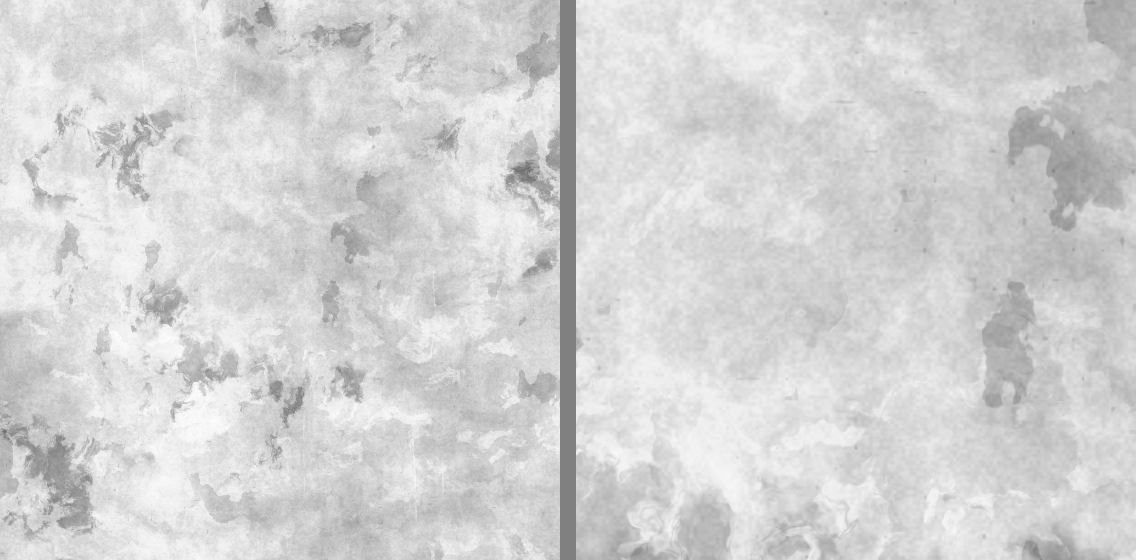
Left, the full canvas; right, a detail of the centre.
Give the GLSL for this texture, as a WebGL 1 fragment shader.

```glsl
precision highp float;
// Weathered pale plaster wall: warped cloud noise and finer mottling set the
// grey tone, then crusty stains, crisp peeled flakes, chalky chips, faint
// scratches and sandy grain are layered over it.

uniform vec2 u_resolution;

float hash(vec2 cell) {
  vec3 h = fract(vec3(cell.xyx) * 0.1031);
  h += dot(h, h.yzx + 33.33);
  return fract((h.x + h.y) * h.z);
}

float noise(vec2 p) {
  vec2 cell = floor(p);
  vec2 f = fract(p);
  f = f * f * (3.0 - 2.0 * f);
  return mix(mix(hash(cell), hash(cell + vec2(1.0, 0.0)), f.x),
             mix(hash(cell + vec2(0.0, 1.0)), hash(cell + 1.0), f.x), f.y);
}

// Normalised fractal noise; a higher gain makes it rougher.
float fbm(vec2 p, float gain) {
  float sum = 0.0;
  float total = 0.0;
  float weight = 1.0;
  for (int i = 0; i < 6; i++) {
    sum += weight * noise(p);
    total += weight;
    weight *= gain;
    p = mat2(1.62, 1.22, -1.22, 1.62) * p + 17.3;
  }
  return sum / total;
}

// Thin, broken, nearly vertical hairlines.
float scratches(vec2 p) {
  float lines = 0.0;
  for (int i = 0; i < 9; i++) {
    float id = float(i);
    float x = hash(vec2(id, 3.0)) + 0.012 * (noise(vec2(p.y * 14.0, id * 7.0)) - 0.5);
    float reach = abs(p.y - hash(vec2(id, 8.0)));
    float line = 1.0 - smoothstep(0.0004, 0.0022, abs(p.x - x));
    float gaps = smoothstep(0.35, 0.6, noise(vec2(p.y * 45.0, id * 5.0)));
    lines = max(lines, line * gaps * (1.0 - smoothstep(0.04, 0.12, reach)));
  }
  return lines;
}

void main() {
  vec2 p = gl_FragCoord.xy / u_resolution;
  vec2 warp = vec2(fbm(p * 7.0 + 31.0, 0.6), fbm(p * 7.0 + 57.0, 0.6)) - 0.5;
  vec2 q = p + 0.12 * warp;

  // Broad clouds, mottling, level smears and upright drips
  float tone = 0.858;
  tone += 0.36 * (fbm(q * vec2(3.2, 4.0) + 4.0, 0.55) - 0.5);
  tone += 0.30 * (fbm(q * 15.0 + 80.0, 0.68) - 0.5);
  tone += 0.10 * (fbm(p * vec2(4.0, 17.0) + 23.0, 0.6) - 0.5);
  tone += 0.07 * (fbm(p * vec2(50.0, 6.0) + 61.0, 0.5) - 0.5);

  // Crusty dark stains gathered in patches, heavier toward the bottom
  float damp = fbm(q * 4.0 + 140.0, 0.5) + 0.07 * (0.5 - p.y);
  float crust = fbm(q * vec2(20.0, 17.0) + 9.0, 0.66);
  tone -= 0.26 * smoothstep(0.50, 0.68, damp) * smoothstep(0.52, 0.68, crust);

  // Peeled flakes with hard, ragged edges, taller than wide
  float flake = fbm((p + 0.03 * warp) * vec2(15.0, 10.0) + 200.0, 0.52);
  float loose = smoothstep(0.42, 0.58, noise(p * 5.0 + 90.0));
  tone -= 0.13 * smoothstep(0.665, 0.685, flake) * loose;

  // Chalky chips, mostly in a band below the middle
  float chip = fbm(q * vec2(20.0, 28.0) + 300.0, 0.6);
  float band = 0.35 + 0.65 * exp(-pow((p.y - 0.3) / 0.16, 2.0));
  tone += 0.10 * smoothstep(0.57, 0.64, chip) * band;

  tone += 0.07 * scratches(p);

  // Sandy grain and scattered pinholes
  tone += 0.055 * (noise(p * 460.0) - 0.5) + 0.045 * (noise(p * 210.0 + 7.0) - 0.5);
  tone -= 0.09 * smoothstep(0.90, 0.98, noise(p * 170.0 + 40.0))
               * smoothstep(0.45, 0.65, noise(p * 11.0 + 5.0));

  // Soft shoulder keeps the highlights just below white
  tone -= 0.6 * max(tone - 0.93, 0.0);
  gl_FragColor = vec4(vec3(clamp(tone, 0.25, 0.99)), 1.0);
}
```
